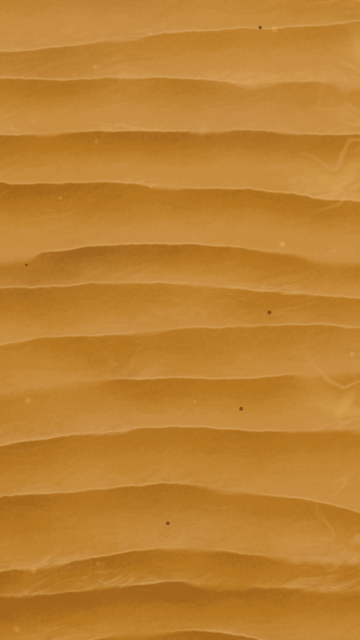
Reproduce this texture procedurally as a Shadertoy shader.

```glsl
// Thick amber paste spread in soft horizontal ridges with pale, ragged crests.

float hash(vec2 p) {
    p = fract(p * vec2(0.1031, 0.1137));
    p += dot(p, p.yx + 33.33);
    return fract((p.x + p.y) * p.x * 17.3);
}

vec2 gradientAt(vec2 cell) {
    float angle = 6.2832 * hash(cell + 71.0);
    return vec2(cos(angle), sin(angle));
}

// Gradient noise, roughly -0.7 to 0.7
float noise(vec2 p) {
    vec2 i = floor(p), f = fract(p);
    vec2 u = f * f * f * (f * (f * 6.0 - 15.0) + 10.0);
    vec2 e = vec2(0.0, 1.0);
    float low = mix(dot(gradientAt(i), f), dot(gradientAt(i + e.yx), f - e.yx), u.x);
    float high = mix(dot(gradientAt(i + e), f - e), dot(gradientAt(i + 1.0), f - 1.0), u.x);
    return mix(low, high, u.y);
}

float fbm(vec2 p) {
    return noise(p) + 0.5 * noise(p * 2.03 + 7.1) + 0.25 * noise(p * 4.1 + 3.7);
}

// Height of one ridge line; slopes vary so that neighbours merge, low ones arch
float ridgeHeight(float k, float x) {
    float base = 1.03 - 0.079 * k + 0.045 * (hash(vec2(k, 3.0)) - 0.5);
    float slope = 0.08 * (hash(vec2(k, 9.0)) - 0.5);
    float arch = 0.02 + 0.22 * (1.0 - base) * (1.0 - base) * hash(vec2(k, 15.0));
    float c = x - 0.5;
    return base + slope * c - arch * c * c + 0.018 * noise(vec2(x * 2.5, k * 5.3))
        + 0.003 * noise(vec2(x * 14.0, k * 3.7)) + 0.0012 * noise(vec2(x * 50.0, k * 2.3));
}

vec3 pasteColor(float tone) {
    vec3 c = mix(vec3(0.635, 0.395, 0.105), vec3(0.71, 0.46, 0.13), smoothstep(-0.05, 0.27, tone));
    c = mix(c, vec3(0.75, 0.51, 0.185), smoothstep(0.24, 0.55, tone));
    c = mix(c, vec3(0.78, 0.55, 0.245), smoothstep(0.5, 0.8, tone));
    return mix(c, vec3(0.82, 0.61, 0.32), smoothstep(0.85, 1.25, tone));
}

// Sparse dots of a given size, one per chosen grid cell
float specks(vec2 p, float size, float share) {
    vec2 cell = floor(p);
    vec2 center = 0.2 + 0.6 * vec2(hash(cell + 5.0), hash(cell + 23.0));
    float radius = size * (0.5 + hash(cell + 41.0));
    float dist = length(fract(p) - center);
    return step(1.0 - share, hash(cell + 57.0)) * (1.0 - smoothstep(radius * 0.5, radius * 1.5, dist));
}

void mainImage(out vec4 fragColor, in vec2 fragCoord) {
    vec2 uv = fragCoord / iResolution.xy;
    vec2 p = fragCoord / iResolution.y;
    float pixel = 1.0 / iResolution.y;

    // Each ridge covers what lies below its crest line
    float tone = 0.7, lip = 0.0, crest = 0.0;
    for (float k = 0.0; k < 14.0; k++) {
        float depth = ridgeHeight(k, uv.x) - uv.y;
        float ragged = noise(vec2(uv.x * 4.0, k * 7.7));
        float softness = 0.004 + 0.018 * smoothstep(0.0, 0.5, ragged);
        float cover = smoothstep(-pixel, softness, depth);
        float slope = smoothstep(0.004, 0.08, depth);
        float shadow = 0.02 + 0.34 * hash(vec2(k, 31.0)) + 0.2 * ragged;
        tone = mix(tone, mix(shadow, 0.76, slope), cover);
        lip = max(lip, exp(min(depth, 0.0) / 0.016)) * (1.0 - cover);
        float width = max(0.0015, 1.1 * pixel);
        float hairline = exp(-depth * depth / (width * width));
        crest = max(crest * (1.0 - cover), hairline * smoothstep(0.4, -0.2, ragged));
    }

    // Broad light from the upper right, with cloudy unevenness
    tone += 0.42 * (uv.y - 0.5) + 0.14 * (uv.x - 0.5);
    tone += 0.24 * fbm(vec2(p.x * 4.0, p.y * 8.0));

    // Dragged streaks and torn skin, strongest just above the crests
    vec2 warp = vec2(noise(p * 11.0), noise(p * 11.0 + 40.0));
    vec2 drag = vec2(p.x * 11.0, p.y * 56.0 - p.x * 11.0) + vec2(0.6, 2.0) * warp;
    float patches = smoothstep(-0.1, 0.4, noise(p * vec2(7.0, 14.0) + 4.0));
    float torn = lip * (0.45 + 0.9 * patches);
    float wisp = pow(1.0 - min(1.0, abs(fbm(drag))), 20.0) * patches;
    tone += 0.12 * torn + 0.2 * fbm(drag * 1.6 + 11.0) * (0.3 + torn);
    float crumbs = noise(vec2(p.x * 60.0, p.y * 130.0 - p.x * 20.0));
    tone += 0.10 * crumbs * (0.5 + 1.3 * torn) + 0.09 * noise(p * 190.0);

    vec3 color = pasteColor(tone);

    // Milky film near the crests and in drifting patches
    float film = noise(p * vec2(3.0, 8.0) + 20.0);
    float milk = 0.45 * torn + 0.2 * smoothstep(0.6, 1.0, uv.y) + 0.45 * film - 0.06;
    float luma = dot(color, vec3(0.3, 0.59, 0.11));
    color = mix(color, luma * vec3(1.34, 0.96, 0.53), clamp(milk, 0.0, 0.7));
    float gleam = 0.5 * crest + wisp * (0.12 + 0.38 * torn);
    color = mix(color, vec3(0.84, 0.65, 0.39), min(gleam, 0.6));

    // Pale folded smears along the right edge
    float edge = smoothstep(0.82, 1.0, uv.x + 0.14 * noise(p * 6.0));
    float fold = fbm(p * vec2(6.0, 9.0) + 2.0 + 0.4 * warp);
    color = mix(color, vec3(0.86, 0.67, 0.36), 0.6 * edge * smoothstep(0.2, 0.6, fold));
    float rim = 1.0 - smoothstep(0.0, 0.08, abs(fold - 0.15));
    color = mix(color, vec3(0.83, 0.63, 0.37), 0.5 * edge * rim);

    // Pale bubbles and dark specks
    color += vec3(0.05, 0.06, 0.06) * specks(p * 15.0 + 3.0, 0.05, 0.12);
    color = mix(color, vec3(0.40, 0.23, 0.06), 0.75 * specks(p * 9.0, 0.018, 0.16));
    fragColor = vec4(color, 1.0);
}
```
